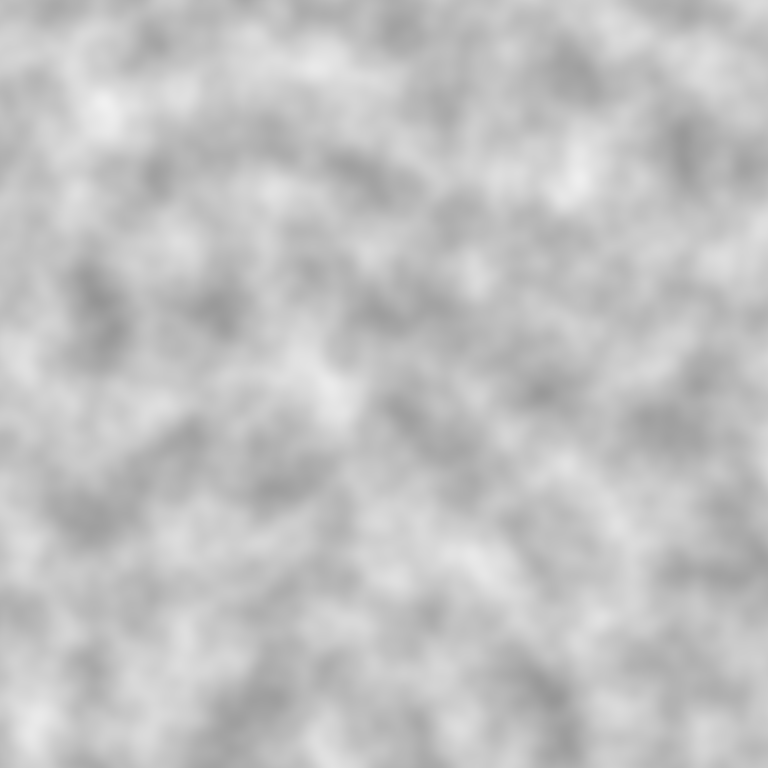
Write a WebGL 1 fragment shader that draws this texture.

```glsl
precision highp float;
// Soft grey cloud texture: a few octaves of gradient noise, each turned
// against the last to hide the lattice, summed and mapped to a narrow
// range of light neutral greys.

uniform vec2 u_resolution;

const float TAU = 6.2831853;
const int OCTAVES = 3;
const float BASE_CELLS = 8.0;    // coarse noise cells across the canvas
const float MID_GREY = 0.757;
const float CONTRAST = 0.225;

float hash(vec2 cell) {
  vec3 p = fract(vec3(cell.xyx) * vec3(0.1031, 0.1030, 0.0973));
  p += dot(p, p.yzx + 33.33);
  return fract((p.x + p.y) * p.z);
}

// Contribution of one lattice corner: its unit gradient along the offset.
float cornerSlope(vec2 cell, vec2 offset) {
  float angle = TAU * hash(cell);
  return dot(vec2(cos(angle), sin(angle)), offset);
}

float gradientNoise(vec2 p) {
  vec2 cell = floor(p);
  vec2 f = fract(p);
  vec2 blend = f * f * f * (f * (f * 6.0 - 15.0) + 10.0);
  vec2 right = vec2(1.0, 0.0);
  vec2 up = vec2(0.0, 1.0);
  float low = mix(cornerSlope(cell, f),
                  cornerSlope(cell + right, f - right), blend.x);
  float high = mix(cornerSlope(cell + up, f - up),
                   cornerSlope(cell + 1.0, f - 1.0), blend.x);
  return mix(low, high, blend.y);
}

mat2 rotation(float angle) {
  float c = cos(angle);
  float s = sin(angle);
  return mat2(c, s, -s, c);
}

// Fractal sum; detail sets the first finer octave's weight.
float clouds(vec2 p, float detail) {
  mat2 turn = rotation(0.65);
  float weight = 1.0;
  float sum = 0.0;
  for (int i = 0; i < OCTAVES; i++) {
    sum += weight * gradientNoise(p);
    p = turn * p * 2.0 + vec2(37.2, 51.7);
    weight *= detail;
    detail *= 0.65;              // finer octaves fade faster, staying soft
  }
  return sum;
}

void main() {
  vec2 uv = gl_FragCoord.xy / min(u_resolution.x, u_resolution.y);
  vec2 p = rotation(0.4) * uv * BASE_CELLS + vec2(17.3, 29.6);
  float grey = MID_GREY + CONTRAST * clouds(p, 0.55);
  gl_FragColor = vec4(vec3(clamp(grey, 0.0, 1.0)), 1.0);
}
```
